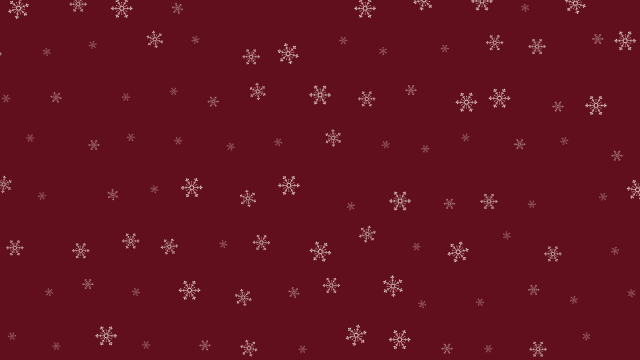
Give the GLSL for this pattern, as a Shadertoy shader.

```glsl
const vec3 BACKGROUND = vec3(0.380, 0.060, 0.110);
const vec3 SNOW = vec3(0.97, 0.94, 0.92);
const float CELL = 0.136;                                // grid pitch, canvas heights
const float JITTER = 0.48;                               // scatter inside a cell
const vec4 RADII = vec4(0.0305, 0.0245, 0.0160, 0.0115); // large to tiny
const vec4 OPACITY = vec4(0.95, 0.92, 0.78, 0.68);
const vec3 SIZE_LIMITS = vec3(0.26, 0.45, 0.65);         // cumulative shares
const float UPRIGHT_SHARE = 0.5;
const float MAX_TILT = 0.5;
const float STROKE = 0.024;                              // half width, flake radii
const int SAMPLES = 3;                                   // per axis
const float SECTOR = 1.04719755;                         // sixth of a turn

vec3 hash3(vec2 p) {
    vec3 q = fract(vec3(p.xyx) * vec3(0.1031, 0.1030, 0.0973));
    q += dot(q, q.yxz + 33.33);
    return fract((q.xxy + q.yzz) * q.zyx);
}

mat2 rotation(float angle) {
    float c = cos(angle), s = sin(angle);
    return mat2(c, s, -s, c);
}

float segment(vec2 p, vec2 a, vec2 b) {
    vec2 pa = p - a, ba = b - a;
    return length(pa - ba * clamp(dot(pa, ba) / dot(ba, ba), 0.0, 1.0));
}

// Approximate distance to a rhombus with the given half diagonals
float rhombus(vec2 p, vec2 size) {
    p = abs(p);
    return (p.x * size.y + p.y * size.x - size.x * size.y) / length(size);
}

// Distance to a six-armed snowflake of radius one
float snowflake(vec2 p) {
    float r = length(p);
    float angle = atan(p.y, p.x);
    angle = abs(mod(angle + 0.5 * SECTOR, SECTOR) - 0.5 * SECTOR);
    vec2 arm = r * vec2(cos(angle), sin(angle));
    float gapAngle = 0.5 * SECTOR - angle;
    vec2 gap = r * vec2(cos(gapAngle), sin(gapAngle));

    // Stem, side twigs and central ring
    float d = segment(arm, vec2(0.18, 0.0), vec2(0.80, 0.0)) - STROKE;
    d = min(d, segment(arm, vec2(0.46, 0.0), vec2(0.57, 0.11)) - 0.8 * STROKE);
    d = min(d, abs(r - 0.17) - 1.2 * STROKE);

    // Leaves at the tip
    d = min(d, rhombus(arm - vec2(0.90, 0.0), vec2(0.10, 0.07)));
    d = min(d, rhombus(rotation(-0.8) * (arm - vec2(0.80, 0.11)), vec2(0.095, 0.055)));

    // Short spokes with beads between the arms
    d = min(d, segment(gap, vec2(0.20, 0.0), vec2(0.44, 0.0)) - 0.6 * STROKE);
    return min(d, length(gap - vec2(0.53, 0.0)) - 0.04);
}

// Opacity of the scattered flakes at a point, edge is the blur width
float flakeCover(vec2 p, float edge) {
    vec2 grid = p / CELL + vec2(0.3, 0.15);
    grid.x += 0.37 * floor(grid.y);
    vec2 id = floor(grid);
    vec3 place = hash3(id + 17.0);
    vec3 kind = hash3(id + 91.0);

    int size = int(dot(step(SIZE_LIMITS, vec3(place.z)), vec3(1.0)));
    float radius = RADII[size];
    vec2 local = (grid - id - 0.5 - JITTER * (place.xy - 0.5)) * CELL;
    if (length(local) > radius + edge) return 0.0;

    float tilt = kind.x < UPRIGHT_SHARE ? 0.0 : MAX_TILT * (2.0 * kind.y - 1.0);
    float d = snowflake(rotation(tilt) * local / radius) * radius;
    return OPACITY[size] * clamp(0.5 - d / edge, 0.0, 1.0);
}

void mainImage(out vec4 fragColor, in vec2 fragCoord) {
    // Supersample so that fine strokes keep their true weight
    float n = float(SAMPLES);
    float cover = 0.0;
    for (int j = 0; j < SAMPLES; j++) {
        for (int i = 0; i < SAMPLES; i++) {
            vec2 offset = (vec2(i, j) + 0.5) / n - 0.5;
            cover += flakeCover((fragCoord + offset) / iResolution.y, 1.0 / (n * iResolution.y));
        }
    }
    fragColor = vec4(mix(BACKGROUND, SNOW, cover / (n * n)), 1.0);
}
```
